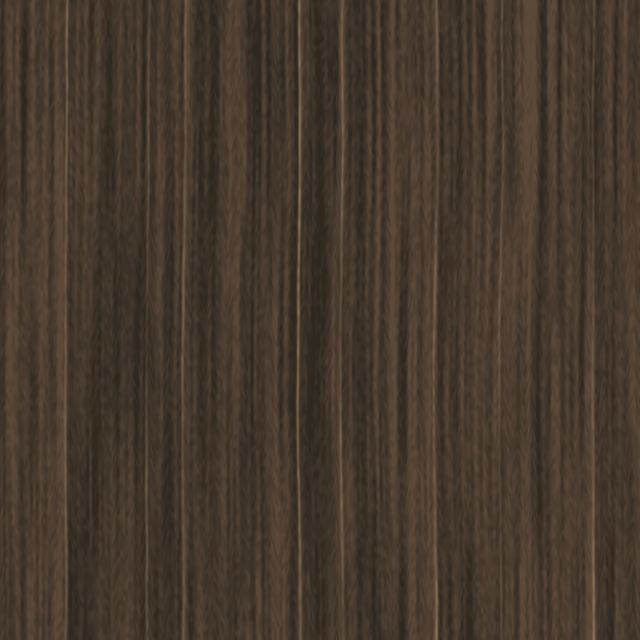
A three.js fragment shader for this texture:

```glsl
// Dark walnut veneer with straight vertical grain and a few pale hairlines.
// Stretched value noise at several widths sets the tone of the streaks;
// a loop over jittered columns adds the thin light veins.

varying vec2 vUv;

const vec3 DARK_GRAIN = vec3(0.197, 0.170, 0.137);
const vec3 MID_BROWN  = vec3(0.268, 0.218, 0.175);
const vec3 WARM_BROWN = vec3(0.345, 0.272, 0.211);
const vec3 PALE_VEIN  = vec3(0.590, 0.480, 0.365);

// Noise cells across and up the canvas for each layer
const vec2 BAND_SCALE   = vec2(15.0, 1.1);
const vec2 STREAK_SCALE = vec2(72.0, 1.5);
const vec2 LINE_SCALE   = vec2(134.0, 2.2);
const vec2 HAIR_SCALE   = vec2(215.0, 6.0);
const vec2 FIBRE_SCALE  = vec2(250.0, 105.0);

const float BAND_AMOUNT   = 0.38;
const float STREAK_AMOUNT = 0.52;
const float LINE_AMOUNT   = 0.92;
const float HAIR_AMOUNT   = 0.56;
const float FIBRE_AMOUNT  = 0.50;

const float SWAY = 0.007;
const float FIBRE_STAGGER = 0.04;
const float VEIN_COLUMNS = 8.0;
const float VEIN_WIDTH = 0.0024;

float hash(vec2 cell) {
  vec3 q = fract(vec3(cell.xyx) * 0.1031);
  q += dot(q, q.yzx + 33.33);
  return fract((q.x + q.y) * q.z);
}

float valueNoise(vec2 p) {
  vec2 cell = floor(p);
  vec2 f = fract(p);
  f = f * f * (3.0 - 2.0 * f);
  float low  = mix(hash(cell), hash(cell + vec2(1.0, 0.0)), f.x);
  float high = mix(hash(cell + vec2(0.0, 1.0)), hash(cell + vec2(1.0, 1.0)), f.x);
  return mix(low, high, f.y);
}

// Noise centred on zero, with its own offset per layer
float layer(vec2 p, vec2 scale, float seed) {
  return valueNoise(p * scale + seed * vec2(17.0, 31.37)) - 0.5;
}

float grainTone(vec2 p) {
  // Slide fibres along the grain so that their ends do not line up
  vec2 staggered = p + vec2(0.0, FIBRE_STAGGER * valueNoise(vec2(p.x * 90.0, 3.0)));
  return 0.5
    + BAND_AMOUNT * layer(p, BAND_SCALE, 1.0)
    + STREAK_AMOUNT * layer(p, STREAK_SCALE, 2.0)
    + LINE_AMOUNT * layer(p, LINE_SCALE, 3.0)
    + HAIR_AMOUNT * layer(staggered, HAIR_SCALE, 4.0)
    + FIBRE_AMOUNT * layer(staggered, FIBRE_SCALE, 5.0);
}

// Dark to brown to warm, easing slightly beyond both ends
vec3 woodColour(float tone) {
  vec3 colour = mix(DARK_GRAIN, MID_BROWN, clamp(tone * 2.0, -0.25, 1.0));
  return mix(colour, WARM_BROWN, clamp(tone * 2.0 - 1.0, 0.0, 1.25));
}

// Coverage of the pale hairlines, fading and wavering along their length
float veins(vec2 p) {
  float cover = 0.0;
  for (float i = 0.0; i < VEIN_COLUMNS; i++) {
    float jitter = 0.85 * (hash(vec2(i, 23.0)) - 0.5);
    float centre = (i + 0.5 + jitter) / VEIN_COLUMNS;
    centre += 0.0016 * (valueNoise(vec2(i * 9.0, p.y * 14.0)) - 0.5);
    float strength = mix(0.45, 0.95, hash(vec2(i, 19.0)));
    float fade = mix(0.35, 1.1, valueNoise(vec2(i * 5.0 + 40.0, p.y * 4.0)));
    float fleck = mix(0.7, 1.1, valueNoise(vec2(i * 3.0 + 80.0, p.y * 80.0)));
    float d = (p.x - centre) / VEIN_WIDTH;
    cover = max(cover, strength * fade * fleck * exp(-d * d));
  }
  return clamp(cover, 0.0, 1.0);
}

void main() {
  // Gentle sideways drift of the whole grain
  vec2 p = vUv;
  p.x += SWAY * (valueNoise(vec2(vUv.x * 4.0, vUv.y * 2.5) + 11.0) - 0.5);

  vec3 colour = woodColour(grainTone(p));
  colour = mix(colour, PALE_VEIN, veins(p));
  gl_FragColor = vec4(colour, 1.0);
}
```
